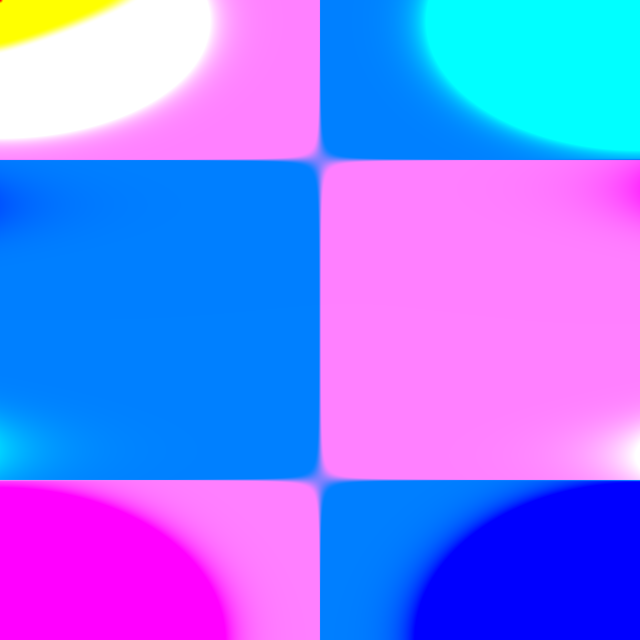
Write a Shadertoy shader that draws this background.

```glsl
// Saturated two-by-three checkerboard with soft seams that round at the crossings.
// A saddle polynomial sets red; elliptic lobes in the outer rows and side glows
// in the middle row push green up or down; a warm corner removes blue.

const float SEAM_SOFTNESS = 0.00013;
const float LOBE_FALLOFF = 14.0;

// Full strength inside an ellipse, exponential fade outside it.
float lobe(vec2 p, vec2 center, vec2 radii) {
    float r = length((p - center) / radii);
    return min(1.0, exp(-LOBE_FALLOFF * (r - 1.0)));
}

// Glow hugging a side edge: peaked across x, bell shaped along y.
float sideGlow(vec2 p, vec2 center, vec2 spread) {
    vec2 q = abs(p - center) / spread;
    return exp(-q.x - q.y * q.y);
}

// Zero set is one vertical and two horizontal seams; sign alternates per cell.
float checkerSaddle(vec2 p) {
    return (p.x - 0.5) * (p.y - 0.25) * (p.y - 0.75);
}

// Green shift of the top and bottom rows.
float outerShift(vec2 p) {
    float whiteLobe = lobe(p, vec2(0.0, 0.967), vec2(0.328, 0.183));
    float cyanLobe = lobe(p, vec2(1.0, 0.967), vec2(0.334, 0.202));
    float magentaLobe = lobe(p, vec2(0.0, 0.0), vec2(0.352, 0.238));
    float blueLobe = lobe(p, vec2(1.0, 0.0), vec2(0.352, 0.246));
    return 0.5 * (whiteLobe + cyanLobe - magentaLobe - blueLobe);
}

// Green shift of the middle row.
float middleShift(vec2 p) {
    float shift = -0.17 * sideGlow(p, vec2(0.0, 0.680), vec2(0.075, 0.050));
    shift += 0.32 * sideGlow(p, vec2(0.0, 0.297), vec2(0.070, 0.055));
    shift -= 0.32 * sideGlow(p, vec2(1.0, 0.705), vec2(0.065, 0.055));
    shift += 0.56 * sideGlow(p, vec2(1.0, 0.288), vec2(0.060, 0.052));
    return shift;
}

// Coverage of the warm patch in the upper left corner.
float warmCorner(vec2 p) {
    vec2 q = pow(max(vec2(p.x, 1.0 - p.y), 0.0) / vec2(0.189, 0.074), vec2(1.15));
    return 1.0 - smoothstep(0.87, 1.17, q.x + q.y);
}

void mainImage(out vec4 fragColor, in vec2 fragCoord) {
    vec2 uv = fragCoord / iResolution.xy;

    // Checkerboard in the red channel
    float saddle = checkerSaddle(uv);
    float seam = max(SEAM_SOFTNESS, 0.7 * fwidth(saddle));
    float red = 1.0 - smoothstep(-seam, seam, saddle);

    // Lobes and glows in the green channel
    float outerRow = smoothstep(-0.001, 0.003, abs(uv.y - 0.5) - 0.25);
    float green = 0.5 + mix(middleShift(uv), outerShift(uv), outerRow);

    // Warm corner with a tiny red tip
    float blue = 1.0 - warmCorner(uv);
    green *= smoothstep(0.0, 0.006, length(uv - vec2(0.0, 1.0)));

    fragColor = vec4(clamp(vec3(red, green, blue), 0.0, 1.0), 1.0);
}
```
